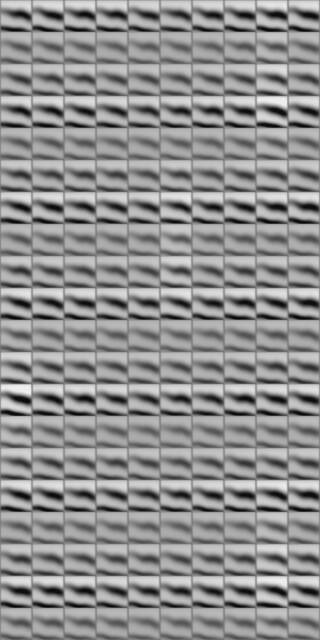
Write a Shadertoy shader that draws this pattern.

```glsl
// Grid of soft grey square tiles, each with slanted blurred dark bands whose contrast cycles by row.
#define GRID vec2(10.0, 20.0)   // tiles across and down
#define MID_GREY 0.60           // tone the contrast pivots on
#define LIGHT_LIFT 0.27         // brightest rise above the pivot
#define BAND_DEPTH 0.80         // darkness of the bands
#define BAND_SLOPE 0.22         // fall of the bands across a tile
#define SEAM_WIDTH 0.035        // blurred seam, in tiles
#define SEAM_GREY 0.47
#define ROW_CYCLE 3.0           // rows per contrast cycle
#define JITTER 0.10             // contrast change between tiles
#define PATCHES 4               // brighter runs within columns

float hash(vec2 p) {
    return fract(sin(dot(p, vec2(127.1, 311.7))) * 4375.85);
}

float bell(float d, float width) {
    d /= width;
    return exp(-d * d);
}

// Darkness of the bands; p.y runs downward from the tile top
float bands(vec2 p, float seed) {
    float wave = 0.018 * sin(7.0 * p.x + 6.0 * seed) + 0.012 * sin(13.0 * p.x + 2.0);
    float fall = BAND_SLOPE * p.x + wave;
    float main = bell(p.y - 0.32 - fall, mix(0.13, 0.16, p.x));
    main *= mix(0.48, 1.0, smoothstep(0.0, 0.65, p.x));
    main *= 1.0 - 0.25 * smoothstep(0.8, 1.0, p.x);
    float foot = bell(p.y - 0.87 - 0.7 * fall, 0.10);
    foot *= mix(0.65, 0.95, bell(p.x - 0.45, 0.35));
    float haze = 0.13 * smoothstep(0.3, 0.6, p.y) + 0.12 * bell(p.y, 0.10);
    return main + foot + haze * (1.0 - 0.6 * main);
}

// Strength of the brighter column runs at a tile
float brightRuns(vec2 cell) {
    vec4 columns = vec4(8.0, 5.0, 0.0, 8.0);
    float sum = 0.0;
    for (int i = 0; i < PATCHES; i++) {
        float row = 2.5 + 4.8 * float(i);
        sum += bell(cell.x - columns[i], 0.6) * bell(cell.y - row, 2.0);
    }
    return sum;
}

void mainImage(out vec4 fragColor, in vec2 fragCoord) {
    vec2 uv = fragCoord / iResolution.xy;
    vec2 grid = vec2(uv.x, 1.0 - uv.y) * GRID;
    vec2 cell = floor(grid);
    vec2 p = fract(grid);
    float seed = hash(cell);

    // Contrast by row cycle, column drift, tile jitter and bright runs
    float run = brightRuns(cell);
    float gain = 0.73 + 0.29 * cos(6.2832 * cell.y / ROW_CYCLE + 0.41);
    gain *= 1.0 + 0.07 * cos(0.70 * cell.x) + JITTER * (seed - 0.5);
    gain *= 1.0 + 0.22 * run;

    float tone = LIGHT_LIFT - BAND_DEPTH * bands(p, seed);
    float grey = MID_GREY + gain * tone + 0.05 * run;

    // Blurred seams: strong between columns, faint between rows
    vec2 edge = min(p, 1.0 - p);
    grey = mix(grey, SEAM_GREY, 0.75 * bell(edge.x, SEAM_WIDTH));
    grey = mix(grey, SEAM_GREY, 0.55 * bell(edge.y, 0.7 * SEAM_WIDTH));

    fragColor = vec4(vec3(clamp(grey, 0.05, 0.93)), 1.0);
}
```
